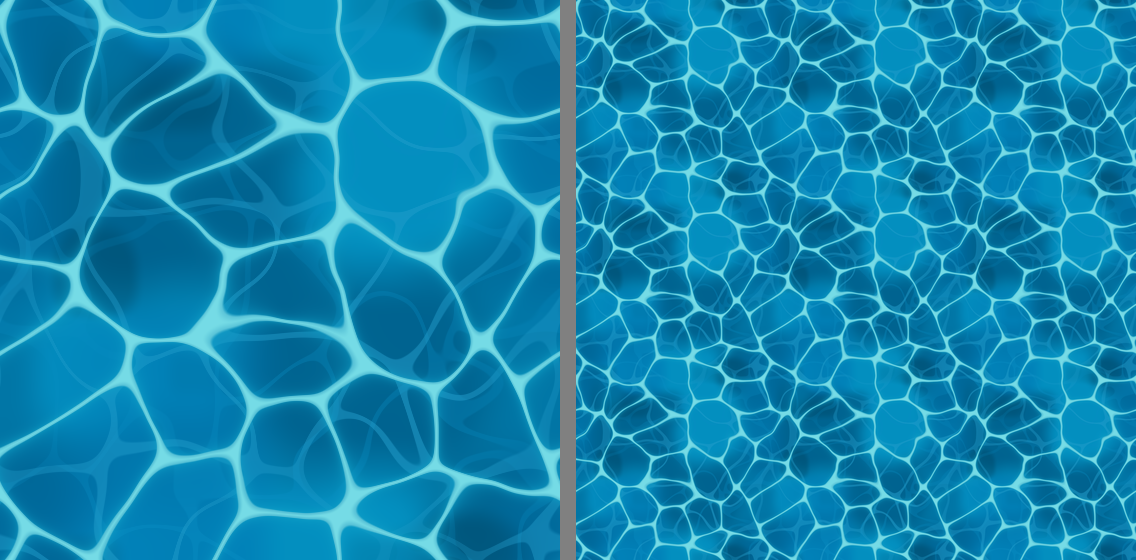
Left, the tile; right, the same tile 3 across and 3 down.
A three.js fragment shader for this texture:

```glsl
// Draws seamless blue pool water with a bright caustic web over fainter, deeper ones.
varying vec2 vUv;

vec2 hash2(vec2 p) {
  vec3 q = fract(p.xyx * vec3(0.1031, 0.1030, 0.0973));
  q += dot(q, q.yzx + 33.33);
  return fract((q.xx + q.yz) * q.zy);
}

// Random pair for a lattice cell, wrapped so that the plane tiles
vec2 wrapHash(vec2 cell, float count, float seed) {
  return hash2(floor(mod(cell + 0.5, count)) + vec2(seed, seed * 1.7));
}

// Two channels of smooth wrapping noise
vec2 noise2(vec2 uv, float count, float seed) {
  vec2 p = uv * count;
  vec2 i = floor(p);
  vec2 f = fract(p);
  f = f * f * f * (f * (f * 6.0 - 15.0) + 10.0);
  vec2 low = mix(wrapHash(i, count, seed), wrapHash(i + vec2(1.0, 0.0), count, seed), f.x);
  vec2 high = mix(wrapHash(i + vec2(0.0, 1.0), count, seed), wrapHash(i + 1.0, count, seed), f.x);
  return mix(low, high, f.y);
}

// Soft Voronoi border measure: near zero on borders, negative in the filleted junctions
float web(vec2 uv, float count, float seed, float sharpness) {
  vec2 p = uv * count;
  vec2 home = floor(p);
  float total = 0.0;
  float nearest = 0.0;
  for (int y = -2; y <= 2; y++) {
    for (int x = -2; x <= 2; x++) {
      vec2 cell = home + vec2(float(x), float(y));
      vec2 site = cell + 0.1 + 0.8 * wrapHash(cell, count, seed);
      float weight = exp(-sharpness * distance(p, site));
      total += weight;
      nearest = max(nearest, weight);
    }
  }
  return -log(max(total / nearest - 1.0, 0.00001)) / sharpness;
}

// Filled strand of a web with a smooth rim
float strand(float border, float width, float blur) {
  return 1.0 - smoothstep(width - blur, width + blur, border);
}

void main() {
  // Water body: broad light pools, bluer drifts and soft dark patches
  vec2 broad = noise2(vUv, 3.0, 17.0);
  vec2 patches = noise2(vUv, 6.0, 41.0);
  float light = smoothstep(0.40, 0.78, 0.65 * broad.x + 0.35 * patches.x);
  vec3 color = mix(vec3(0.0, 0.39, 0.565), vec3(0.01, 0.56, 0.75), light);
  color = mix(color, vec3(0.0, 0.46, 0.70), 0.5 * smoothstep(0.5, 0.85, broad.y));
  color *= 1.0 - 0.13 * smoothstep(0.58, 0.78, patches.y);

  // Domain bends shared by the webs
  vec2 bend = noise2(vUv, 4.0, 11.0) - 0.5;
  vec2 swirl = noise2(vUv, 5.0, 29.0) - 0.5;
  vec2 curl = noise2(vUv, 7.0, 53.0) - 0.5;
  vec2 ripple = noise2(vUv, 15.0, 71.0) - 0.5;
  vec2 fade = noise2(vUv, 4.0, 83.0);

  // Deep webs: swirled, translucent strands of uneven strength
  float deep = web(vUv + 0.15 * curl - 0.08 * bend, 5.0, 97.0, 13.0);
  float middle = web(vUv + 0.17 * swirl + 0.05 * curl, 5.0, 61.0, 12.0);
  color = mix(color, vec3(0.03, 0.55, 0.76), strand(deep, 0.05, 0.014) * mix(0.15, 0.45, fade.x));
  color = mix(color, vec3(0.14, 0.62, 0.80), strand(middle, 0.05, 0.012) * mix(0.15, 0.60, fade.y));

  // Surface web: a halo, then the crisp strand, palest at its junctions
  float surface = web(vUv + 0.09 * bend + 0.012 * ripple, 5.0, 5.0, 11.0);
  float width = 0.040 + 0.02 * (fade.x - 0.5);
  float halo = exp(-13.0 * max(surface - width, 0.0));
  color = mix(color, vec3(0.06, 0.64, 0.79), 0.55 * halo);
  float pale = 1.0 - smoothstep(-0.02, 0.05, surface);
  vec3 strandColor = mix(vec3(0.32, 0.74, 0.83), vec3(0.46, 0.86, 0.90), pale);
  color = mix(color, strandColor, strand(surface, width, 0.012));

  gl_FragColor = vec4(color, 1.0);
}
```
